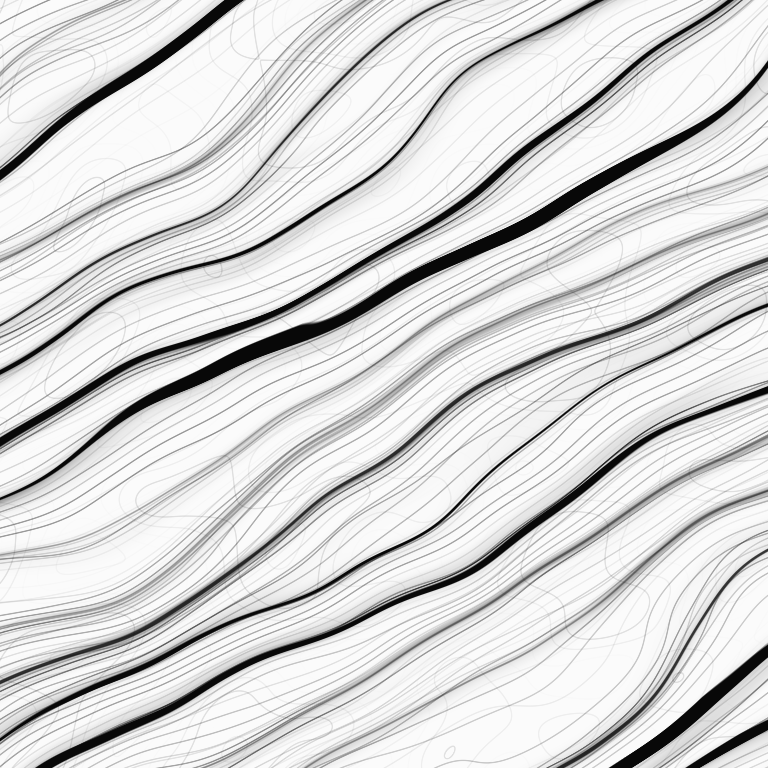
Give the GLSL for this pattern, as a three.js fragment shader.

```glsl
// Ink strands and hairlines that flow diagonally, gather into dark bundles and fan out again.
varying vec2 vUv;

float hash(vec2 p) {
  return fract(sin(dot(p, vec2(127.1, 311.7))) * 43758.55);
}

vec2 gradientAt(vec2 cell) {
  float angle = 6.2832 * hash(cell);
  return vec2(cos(angle), sin(angle));
}

// Gradient noise, roughly -0.7 to 0.7
float noise(vec2 p) {
  vec2 i = floor(p), f = p - i;
  vec2 u = f * f * f * (f * (f * 6.0 - 15.0) + 10.0);
  vec2 e = vec2(1.0, 0.0);
  float low = mix(dot(gradientAt(i), f), dot(gradientAt(i + e.xy), f - e.xy), u.x);
  float high = mix(dot(gradientAt(i + e.yx), f - e.yx), dot(gradientAt(i + e.xx), f - e.xx), u.x);
  return mix(low, high, u.y);
}

// Flow labels, constant along each line: strands, bundled hairs, loose hairs, scribble
vec4 flow(vec2 q) {
  float a = q.x, c = q.y;

  // Meander
  c += 0.065 * noise(vec2(a * 2.2, c * 1.6) + 3.7);
  c += 0.018 * noise(vec2(a * 5.5, c * 4.0) + 17.2);

  // Squeeze and spread the lines at ever finer scales
  c += 0.090 * noise(vec2(a * 1.4, c * 5.0) + 41.3);
  c += 0.046 * noise(vec2(a * 1.9, c * 11.0) + 63.9);
  float loose = c * 75.0 + 1.2 * noise(q * vec2(4.0, 9.0) + 5.1);
  c += 0.018 * noise(vec2(a * 3.0, c * 23.0) + 87.4);

  // Draw the hairs towards the strand centres
  float strand = c * 13.0;
  float pull = 0.10 + 0.09 * noise(vec2(a * 2.5, c * 6.0) + 29.6);
  float bundle = strand + pull * sin(6.2832 * strand);
  bundle += 0.8 * pull * sin(6.2832 * bundle);

  return vec4(strand, bundle * 8.0, loose, 7.0 * noise(q * vec2(6.0, 9.0) + 51.8));
}

// Thin lines at half-integer labels, averaged to grey where packed too tightly
float hairs(float label, float slope, float seed) {
  float dist = abs(fract(label) - 0.5) / max(slope, 0.001);
  float cover = min(0.0018 * slope, 1.0);
  float opacity = hash(vec2(floor(label), seed));
  float line = (1.0 - smoothstep(0.0002, 0.0016, dist)) * opacity * opacity;
  return mix(line, cover * 0.45, smoothstep(0.3, 0.7, cover));
}

void main() {
  // Axes along and across the flow
  vec2 q = vec2(dot(vUv, vec2(0.866, 0.5)), dot(vUv, vec2(-0.5, 0.866)));
  float e = 0.0006;
  vec4 label = flow(q);
  vec4 dx = (flow(q + vec2(e, 0.0)) - label) / e;
  vec4 dy = (flow(q + vec2(0.0, e)) - label) / e;
  vec4 slope = sqrt(dx * dx + dy * dy) + 0.001;

  // Bold strands, swelling and thinning along their length
  float id = floor(label.x + 0.5);
  float t = label.x - id;
  float dist = t / slope.x;
  float strength = hash(vec2(id, 4.3));
  float density = slope.x / 13.0;
  float swell = 0.65 + 1.3 * noise(vec2(q.x * 2.6, id * 7.37));
  float width = 0.0008 + 0.0065 * strength * strength * max(swell, 0.05) * clamp(density, 0.4, 1.8);
  width = min(width, 0.35 / slope.x);
  float strand = 1.0 - smoothstep(width - 0.0008, width + 0.0012, abs(dist));
  strand *= mix(0.35, 1.0, smoothstep(0.1, 0.55, strength)) * smoothstep(0.04, 0.3, density);

  // Soft shade, wider on one side of each strand
  float side = hash(vec2(id, 9.1)) < 0.5 ? -1.0 : 1.0;
  float reach = dist * side > 0.0 ? 0.016 : 0.005;
  float haze = exp(-abs(dist) / reach) * (1.0 - smoothstep(0.2, 0.5, abs(t)));
  haze *= (0.25 + 0.75 * strength) * smoothstep(0.1, 0.9, density);

  // Layer the ink
  float light = 1.0 - strand;
  light *= 1.0 - 0.28 * haze;
  light *= 1.0 - min(hairs(label.y, slope.y, 1.7) * mix(0.35, 1.6, haze), 1.0);
  light *= 1.0 - 0.42 * hairs(label.z, slope.z, 6.2);
  light *= 1.0 - 0.12 * hairs(label.w, slope.w, 8.8);

  gl_FragColor = vec4(vec3(mix(0.03, 0.985, light)), 1.0);
}
```
